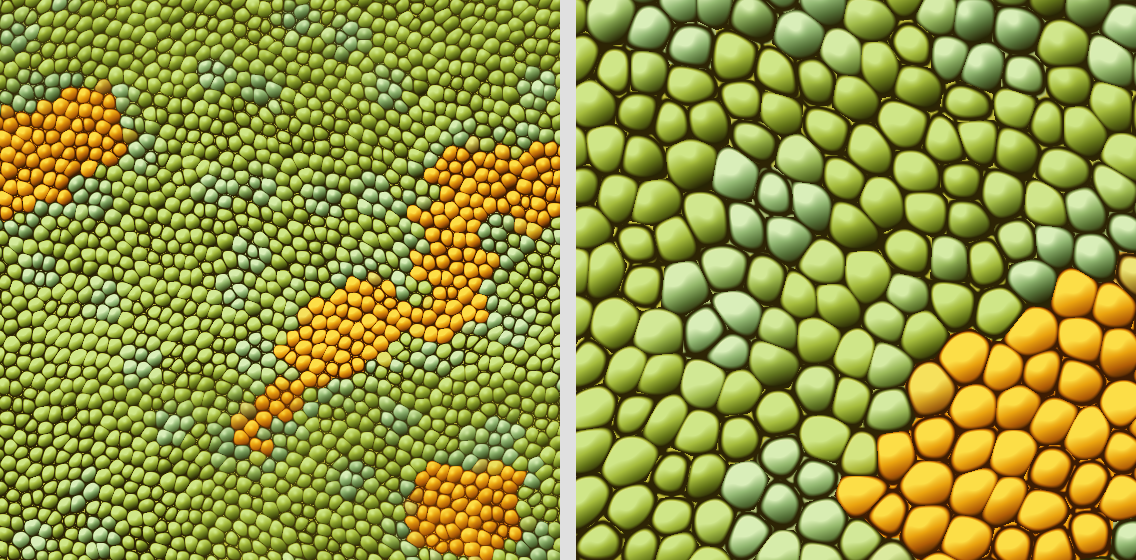
Left, the full canvas; right, a detail of the centre.
Write a Shadertoy shader that draws this texture.

```glsl
// Reptile skin: tilted rows of domed green scales with teal flecks and orange patches.
#define SCALES 40.0        // scales across the canvas
#define TILT -0.28         // direction of the rows, radians
#define JITTER vec2(0.55, 0.42) // irregularity along and across the rows
#define ROUNDNESS 10.0     // lower values round the scales more
#define GRAIN 2.6          // granules per scale width
#define FLECKS 10.0        // teal fleck cells across the canvas
#define FLECK_SHARE 0.36   // share of fleck cells that are filled
#define SOFT_RELIEF 0.86   // contrast of the flat regions
#define FULL_RELIEF 1.28   // contrast of the deep region

struct Cell { vec2 id; vec2 center; float edge; };

vec2 hash2(vec2 p) {
    p = vec2(dot(p, vec2(127.1, 311.7)), dot(p, vec2(269.5, 183.3)));
    return fract(sin(p) * 43758.5);
}

// Centre of one cell in a brick layout
vec2 cellCenter(vec2 id) {
    return id + 0.5 + vec2(0.5 * mod(id.y, 2.0), 0.0) + JITTER * (hash2(id) - 0.5);
}

// Cellular noise with a smooth distance to the cell border
Cell cellular(vec2 p) {
    vec2 base = floor(p);
    Cell cell = Cell(base, base, 0.0);
    float nearest = 9.0;
    for (int j = -1; j <= 1; j++)
    for (int i = -2; i <= 1; i++) {
        vec2 id = base + vec2(i, j);
        vec2 center = cellCenter(id);
        float dist = distance(p, center);
        if (dist < nearest) {
            nearest = dist;
            cell.id = id;
            cell.center = center;
        }
    }
    float sum = 0.0;
    for (int j = -2; j <= 2; j++)
    for (int i = -3; i <= 2; i++) {
        vec2 id = base + vec2(i, j);
        if (all(equal(id, cell.id))) continue;
        vec2 other = cellCenter(id);
        float border = dot(0.5 * (cell.center + other) - p, normalize(other - cell.center));
        sum += exp(-ROUNDNESS * border);
    }
    cell.edge = -log(sum) / ROUNDNESS;
    return cell;
}

float capsule(vec2 p, vec2 a, vec2 b, float radius) {
    vec2 ab = b - a;
    return length(p - a - ab * clamp(dot(p - a, ab) / dot(ab, ab), 0.0, 1.0)) - radius;
}

// Signed distance to the orange patches, with a wavy outline
float orangePatches(vec2 p) {
    float d = capsule(p, vec2(0.02, 0.71), vec2(0.15, 0.76), 0.080);
    d = min(d, capsule(p, vec2(1.0, 0.68), vec2(0.83, 0.68), 0.064));
    d = min(d, capsule(p, vec2(0.82, 0.66), vec2(0.78, 0.46), 0.057));
    d = min(d, capsule(p, vec2(0.65, 0.44), vec2(0.57, 0.38), 0.070));
    d = min(d, capsule(p, vec2(0.53, 0.32), vec2(0.45, 0.21), 0.026));
    d = min(d, capsule(p, vec2(0.82, 0.09), vec2(0.87, 0.10), 0.080));
    return d + 0.010 * sin(41.0 * p.x + 3.0 * sin(29.0 * p.y)) + 0.007 * sin(67.0 * p.y);
}

// Four-step colour ramp from gap to highlight
vec3 ramp(float t, vec3 gap, vec3 shade, vec3 body, vec3 shine) {
    t = clamp(t, 0.0, 1.0) * 3.0;
    vec3 color = mix(gap, shade, clamp(t, 0.0, 1.0));
    color = mix(color, body, clamp(t - 1.0, 0.0, 1.0));
    return mix(color, shine, clamp(t - 2.0, 0.0, 1.0));
}

void mainImage(out vec4 fragColor, in vec2 fragCoord) {
    vec2 uv = fragCoord / iResolution.xy;

    // Bent and tilted rows
    vec2 bent = uv + 0.014 * sin(uv.yx * vec2(9.0, 7.0) + vec2(0.5, 2.0))
                   + 0.004 * sin(uv.yx * vec2(23.0, 27.0));
    mat2 tilt = mat2(cos(TILT), -sin(TILT), sin(TILT), cos(TILT));
    vec2 p = tilt * bent * SCALES;
    Cell scale = cellular(p);
    Cell grain = cellular(p * GRAIN + 7.3);
    vec2 home = scale.center * tilt / SCALES;
    vec2 offset = (p - scale.center) * tilt;
    vec2 random = hash2(scale.id + 17.0);

    // Domes lit from the upper left, ringed by a groove, granules in the gaps
    float gap = mix(-0.06, 0.04, random.x * random.x);
    float dome = smoothstep(gap - 0.01, gap + 0.12, scale.edge);
    float light = dot(offset, vec2(-0.42, 0.90));
    vec2 glint = offset - vec2(-0.08, 0.15);
    float lit = 0.63 + 0.9 * light + 0.24 * exp(-35.0 * dot(glint, glint));
    lit += 0.18 * (random.y - 0.5);
    float granule = 0.62 * smoothstep(0.0, 0.2, grain.edge) * smoothstep(gap, gap - 0.07, scale.edge);
    float tone = max(granule, lit * dome);

    // Deep relief in the middle band and lower left, flatter elsewhere
    float wave = 0.03 * sin(13.0 * uv.x) + 0.015 * sin(31.0 * uv.x);
    float band = smoothstep(0.30, 0.35, uv.y + 0.3 * wave) * smoothstep(0.92, 0.55, uv.y + wave);
    float corner = smoothstep(0.36, 0.14, length(uv - vec2(0.08, 0.05)));
    float deep = max(band, corner);
    tone = mix(0.54, tone, mix(SOFT_RELIEF, FULL_RELIEF, deep));
    float bleach = band * smoothstep(0.66, 0.36, uv.y);
    tone += 0.14 * bleach * dome + 0.04 * deep;
    tone += 0.035 * sin(17.0 * uv.x + 2.0 * sin(11.0 * uv.y)) * sin(19.0 * uv.y + 1.0);

    // Pigment chosen per scale
    float d = orangePatches(home) + 0.022 * (random.x - 0.5);
    float orange = smoothstep(0.006, -0.004, d);
    Cell fleck = cellular(home * FLECKS + 3.1);
    float teal = smoothstep(0.46, 0.24, distance(home * FLECKS + 3.1, fleck.center));
    teal *= step(hash2(fleck.id + 5.0).x, FLECK_SHARE);
    float rim = smoothstep(0.060, 0.025, d) * smoothstep(0.75, 0.50, random.y);
    teal = 0.85 * max(teal, rim);

    vec3 gapColor = vec3(0.15, 0.14, 0.02);
    vec3 green = ramp(tone, gapColor, vec3(0.38, 0.45, 0.09), vec3(0.65, 0.74, 0.24), vec3(0.81, 0.90, 0.53));
    vec3 tealSkin = ramp(tone, gapColor, vec3(0.32, 0.44, 0.24), vec3(0.56, 0.72, 0.49), vec3(0.86, 0.94, 0.76));
    vec3 orangeSkin = ramp(tone, vec3(0.24, 0.11, 0.01), vec3(0.69, 0.36, 0.03), vec3(0.92, 0.64, 0.06), vec3(0.99, 0.87, 0.28));
    vec3 color = mix(mix(green, tealSkin, teal), orangeSkin, orange);

    // Tan tint on the granules
    color = mix(color, color * vec3(1.18, 1.0, 1.0), (1.0 - dome) * (1.0 - orange));
    fragColor = vec4(color, 1.0);
}
```
